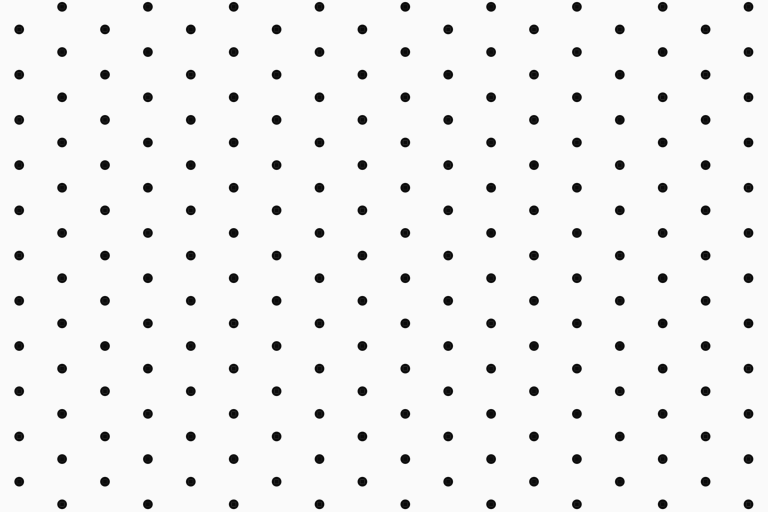
Give the GLSL for this pattern, as a WebGL 2 fragment shader.

```glsl
#version 300 es
precision highp float;
// Staggered black polka dots, each with a faint worn inner ring, on off-white.

uniform vec2 u_resolution;
out vec4 fragColor;

// Layout, in repeats per canvas and fractions of the canvas
const vec2 REPEATS = vec2(8.951, 11.321);
const vec2 FIRST_DOT = vec2(0.0250, 0.0592);

// Sizes, in canvas heights
const float DOT_RADIUS = 0.0094;
const float RING_HALF_SIDE = 0.0043;
const float RING_CORNER = 0.0020;
const float RING_HALF_WIDTH = 0.0007;
const float EDGE_SOFTNESS = 0.0010;

// Wear: weakest and strongest ring
const vec2 RING_STRENGTH = vec2(0.45, 1.0);

const vec3 PAPER = vec3(0.98);
const vec3 INK = vec3(0.04);
const vec3 WORN_INK = vec3(0.17);

float hash(vec2 p) {
    vec3 q = fract(vec3(p.xyx) * 0.1031);
    q += dot(q, q.yzx + 33.33);
    return fract((q.x + q.y) * q.z);
}

float roundedBox(vec2 p, float halfSide, float corner) {
    vec2 d = abs(p) - halfSide + corner;
    return length(max(d, 0.0)) + min(max(d.x, d.y), 0.0) - corner;
}

// Coverage of a shape from its signed distance
float fill(float dist, float soft) {
    return 1.0 - smoothstep(-soft, soft, dist);
}

void main() {
    vec2 uv = gl_FragCoord.xy / u_resolution;
    vec2 canvas = vec2(u_resolution.x / u_resolution.y, 1.0);
    vec2 grid = (uv - FIRST_DOT) * REPEATS;
    float soft = max(0.75 / u_resolution.y, EDGE_SOFTNESS);
    vec3 color = PAPER;

    // Two interleaved lattices, half a repeat apart both ways
    for (int i = 0; i < 2; i++) {
        vec2 shifted = grid - 0.5 * float(i);
        vec2 id = floor(shifted + 0.5);
        vec2 p = (shifted - id) / REPEATS * canvas;

        // Inner ring, its strength varying from dot to dot
        float box = roundedBox(p, RING_HALF_SIDE, RING_CORNER);
        float ring = fill(abs(box) - RING_HALF_WIDTH, soft);
        float wear = mix(RING_STRENGTH.x, RING_STRENGTH.y, hash(id + 17.0 + 40.0 * float(i)));
        vec3 dotColor = mix(INK, WORN_INK, ring * wear);

        color = mix(color, dotColor, fill(length(p) - DOT_RADIUS, soft));
    }
    fragColor = vec4(color, 1.0);
}
```
